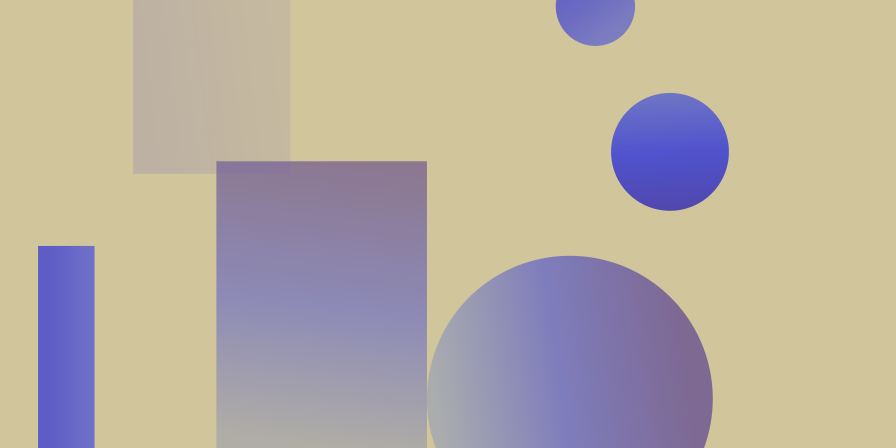
Give the GLSL for this background, as a WebGL 1 fragment shader.

```glsl
precision highp float;
uniform vec2 u_resolution;

// Coverage of a signed distance, softened over one pixel
float cover(float dist) {
  return clamp(0.5 - dist * u_resolution.y, 0.0, 1.0);
}

float boxDistance(vec2 p, vec2 low, vec2 high) {
  vec2 d = abs(p - 0.5 * (low + high)) - 0.5 * (high - low);
  return length(max(d, 0.0)) + min(max(d.x, d.y), 0.0);
}

float circleDistance(vec2 p, vec2 center, float radius) {
  return length(p - center) - radius;
}

// Three-colour gradient with its middle stop at t = 0.5
vec3 ramp(vec3 start, vec3 middle, vec3 end, float t) {
  vec3 firstHalf = mix(start, middle, clamp(t * 2.0, 0.0, 1.0));
  return mix(firstHalf, end, clamp(t * 2.0 - 1.0, 0.0, 1.0));
}

void main() {
  vec2 p = gl_FragCoord.xy / u_resolution.y;
  vec3 sand = vec3(0.82, 0.773, 0.608);
  vec3 slate = vec3(0.43, 0.46, 0.77);
  vec3 indigo = vec3(0.37, 0.365, 0.775);
  vec3 color = sand;

  // Tall panel, rising from warm grey through lavender to mauve
  float panelT = (p.y + 0.12 * (p.x - 0.72)) / 0.64;
  vec3 panel = ramp(vec3(0.69, 0.68, 0.65), vec3(0.55, 0.54, 0.715),
                    vec3(0.55, 0.47, 0.565), panelT);
  color = mix(color, panel, cover(boxDistance(p, vec2(0.483, -0.1), vec2(0.953, 0.64))));

  // Translucent veil over the upper left
  float veil = mix(0.21, 0.13, smoothstep(0.29, 0.66, p.x + 0.12 * (p.y - 0.8)));
  color = mix(color, vec3(0.45, 0.4, 0.75),
              veil * cover(boxDistance(p, vec2(0.297, 0.612), vec2(0.648, 1.1))));

  // Narrow bar
  vec3 bar = mix(indigo, vec3(0.435, 0.44, 0.785), smoothstep(0.1, 0.22, p.x));
  color = mix(color, bar, cover(boxDistance(p, vec2(0.085, -0.1), vec2(0.211, 0.451))));

  // Large disc, grey to blue to plum
  float discT = (p.x + 0.14 * (p.y - 0.11) - 0.965) / 0.58;
  vec3 disc = ramp(vec3(0.67, 0.68, 0.68), vec3(0.495, 0.49, 0.735),
                   vec3(0.495, 0.41, 0.575), discT);
  color = mix(color, disc, cover(circleDistance(p, vec2(1.272, 0.11), 0.319)));

  // Middle disc, vivid across its centre
  float orbT = (0.792 - p.y + 0.05 * (p.x - 1.495)) / 0.263;
  vec3 orb = ramp(slate, vec3(0.315, 0.325, 0.805), vec3(0.315, 0.28, 0.68), orbT);
  color = mix(color, orb, cover(circleDistance(p, vec2(1.4955, 0.661), 0.1315)));

  // Small disc cut by the top edge, paler toward the lower right
  float smallT = smoothstep(-0.06, 0.1, dot(p - vec2(1.329, 0.986), vec2(0.6, -0.8)));
  vec3 small = mix(vec3(0.405, 0.4, 0.765), vec3(0.49, 0.495, 0.75), smallT);
  color = mix(color, small, cover(circleDistance(p, vec2(1.329, 0.986), 0.0885)));

  gl_FragColor = vec4(color, 1.0);
}
```
